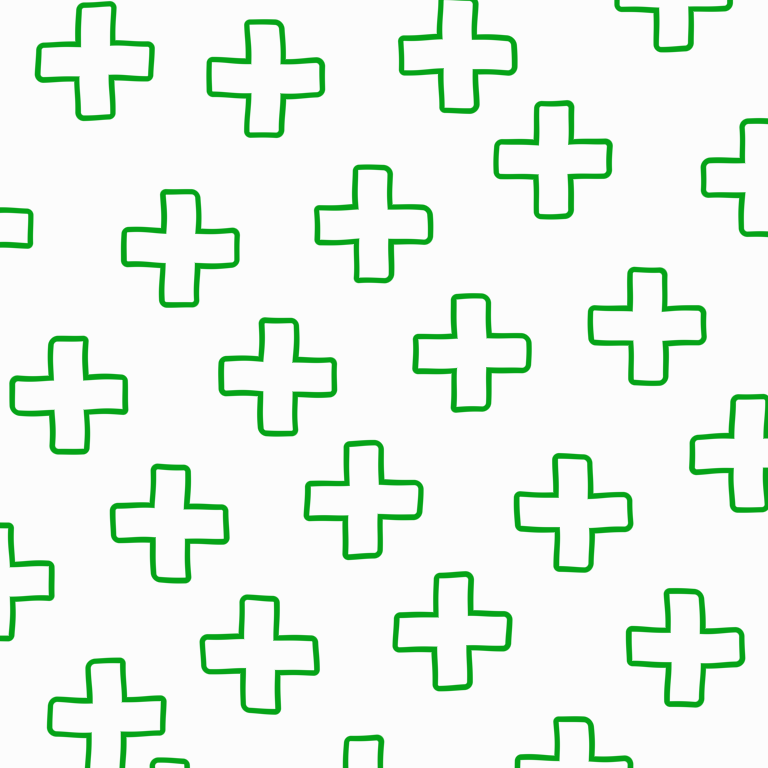
Reproduce this pattern procedurally as a Shadertoy shader.

```glsl
float roundBox(vec2 p, vec2 halfSize, float radius) {
    vec2 q = abs(p) - halfSize + radius;
    return length(max(q, 0.0)) + min(max(q.x, q.y), 0.0) - radius;
}

// Staggered, rising rows whose columns sway in a three-step wave
vec2 crossCentre(float row, float column) {
    float wave = cos(2.0944 * column);
    float stagger = mod(row, 2.0) < 0.5 ? 0.104 : -0.022;
    float x = stagger + 0.2513 * column
            + (0.008 + 0.026 * cos(1.3 * (row - 4.0))) * wave;
    float y = 0.873 - 0.2077 * row + 0.00286 * row * row + 0.12 * x
            + 0.041 * sin(1.05 * row + 0.9) * wave;
    return vec2(x, y);
}

// Hand-drawn plus outline: wavy sides and uneven corner rounding
float crossOutline(vec2 p, float seed) {
    vec2 phase = seed * vec2(2.3, 3.7);
    p += 0.0011 * sin(p.yx * 34.0 + phase) + 0.0005 * sin(p.yx * 95.0 + phase.yx);
    float radius = 0.0065 + 0.0025 * sin(seed * 5.1 + dot(sign(p), vec2(1.7, 2.9)));
    vec2 arm = vec2(0.0736, 0.0226);
    float shape = min(roundBox(p, arm, radius), roundBox(p, arm.yx, radius));
    float halfLine = 0.0036 + 0.0002 * sin(p.x * 60.0 + p.y * 47.0 + seed);
    return abs(shape) - halfLine;
}

void mainImage(out vec4 fragColor, in vec2 fragCoord) {
    vec2 uv = fragCoord / iResolution.y;
    float edge = 0.8 / iResolution.y;

    // Nearest outline; the lowest row is one cross shorter
    float nearest = 1.0;
    for (int row = 0; row < 6; row++) {
        int columns = row == 5 ? 4 : 5;
        for (int column = 0; column < columns; column++) {
            vec2 centre = crossCentre(float(row), float(column));
            float seed = float(row * 5 + column) + 1.0;
            nearest = min(nearest, crossOutline(uv - centre, seed));
        }
    }

    float ink = 1.0 - smoothstep(-edge, edge, nearest);
    vec3 color = mix(vec3(0.99), vec3(0.02, 0.64, 0.09), ink);
    fragColor = vec4(color, 1.0);
}
```
